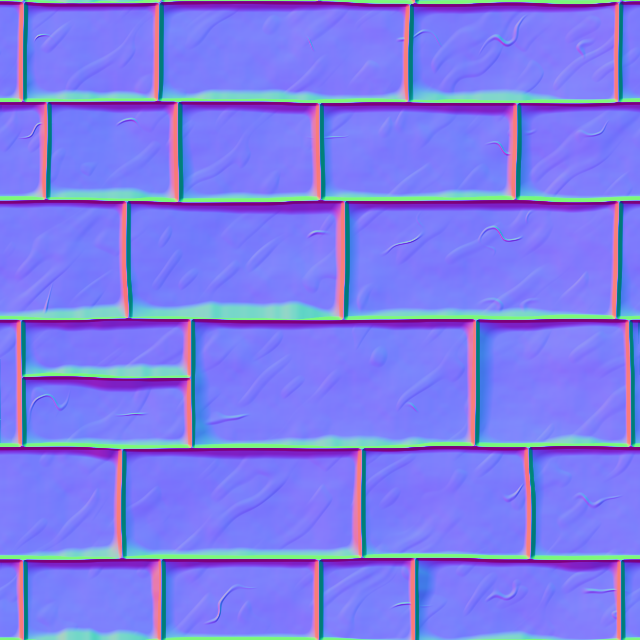
Give the GLSL for this texture map, as a Shadertoy shader.

```glsl
// Tangent-space normal map of a worn stone block wall: six courses of uneven blocks.
// A height field (steep joints, chipped chamfers, swells, cracks) is built per block,
// then differentiated and encoded as colour. Everything wraps at the canvas border.

const int ROWS = 6;
const int SLOTS = 5;                  // joints per course, last one repeated as padding
const int SPLIT_ROW = 3;              // course whose first block is cut in two
const float SPLIT_Y = 0.590;
const float ROW_EDGES[7] = float[7](0.004, 0.160, 0.314, 0.498, 0.699, 0.873, 1.004);
const float JOINTS[30] = float[30](
    0.035, 0.248, 0.639, 0.965, 0.965,
    0.073, 0.278, 0.500, 0.807, 0.807,
    0.199, 0.538, 0.965, 0.965, 0.965,
    0.034, 0.299, 0.744, 0.985, 0.985,
    0.190, 0.566, 0.828, 0.828, 0.828,
    0.035, 0.251, 0.497, 0.648, 0.968);

// Per side: left, right, top, bottom
const vec4 CHAMFER_SLOPE = vec4(0.55, 1.5, 1.1, 1.0);
const vec4 CHAMFER_WIDTH = vec4(0.011, 0.009, 0.011, 0.007);
const vec4 CHIP_WIDTH = vec4(0.018, 0.005, 0.008, 0.022);
const vec4 JOINT_WIDTH = vec4(0.0074, 0.0074, 0.0065, 0.0065);

const float JOINT_SLOPE = 4.0;
const float JOINT_DEPTH = 0.026;
const float CORNER_ROUND = 0.020;
const float RIM_ROUND = 0.0045;
const float WOBBLE = 0.005;
const float TILT = 0.05;
const float CRACK_CELLS = 7.0;
const float CRACK_CHANCE = 0.45;
const float CRACK_DEPTH = 0.0022;
const float SAMPLE_STEP = 0.0011;
const float FLAT_LEVEL = 0.49;
const float FLAT_BLUE = 0.99;
const float STEEP_BLUE = 0.30;

float hash(vec2 p) {
    return fract(sin(dot(p, vec2(127.1, 311.7))) * 43758.5453);
}

// Value noise that repeats every 'period' cells
float noise(vec2 p, float period) {
    vec2 i = floor(p), f = fract(p);
    f = f * f * f * (f * (f * 6.0 - 15.0) + 10.0);
    vec2 a = mod(i, period), b = mod(i + 1.0, period);
    return mix(mix(hash(a), hash(vec2(b.x, a.y)), f.x),
               mix(hash(vec2(a.x, b.y)), hash(b), f.x), f.y);
}

float smoothMin(float a, float b, float k) {
    float h = max(k - abs(a - b), 0.0) / k;
    return min(a, b) - 0.25 * k * h * h;
}

// Irregular chip profile running along one edge
float chip(float along, float edge) {
    float n = 0.8 * noise(vec2(along * 11.0, edge * 97.0), 11.0)
            + 0.2 * noise(vec2(along * 37.0, edge * 131.0), 37.0);
    return n * n * n;
}

// One tapered, bent groove in some cells of a grid
float crack(vec2 p) {
    vec2 bend = vec2(noise(p * 30.0, 30.0), noise(p * 30.0 + 9.0, 30.0)) - 0.5;
    vec2 q = p * CRACK_CELLS + 0.34 * bend;
    vec2 cell = mod(floor(q), CRACK_CELLS);
    float angle = mix(-1.0, 0.35, hash(cell + 3.7));
    vec2 dir = vec2(cos(angle), sin(angle));
    vec2 r = fract(q) - 0.5 - 0.16 * (vec2(hash(cell + 1.3), hash(cell + 8.1)) - 0.5);
    float reach = mix(0.12, 0.38, hash(cell + 5.9));
    float taper = smoothstep(reach, 0.0, abs(dot(r, dir)));
    float dist = abs(dot(r, vec2(-dir.y, dir.x)));
    float depth = step(hash(cell + 12.4), CRACK_CHANCE) * mix(0.4, 1.0, hash(cell + 6.6));
    return depth * taper * smoothstep(0.030, 0.0, dist);
}

// Block face: broad swells, fine grain, slanted scuffs and cracks
float face(vec2 p) {
    float swell = 0.0080 * noise(p * 5.0, 5.0) + 0.0042 * noise(p * 11.0 + 3.0, 11.0)
                + 0.0014 * noise(p * 27.0, 27.0) + 0.0003 * noise(p * 75.0, 75.0);
    vec2 slant = vec2(12.0 * (p.x - p.y), 36.0 * (p.x + p.y));
    slant += 1.2 * noise(p * 17.0, 17.0);
    float scuff = smoothstep(0.62, 1.0, noise(slant, 12.0));
    return swell - 0.0068 - 0.0009 * scuff - CRACK_DEPTH * crack(p);
}

float wallHeight(vec2 uv) {
    vec2 p = uv + WOBBLE * (vec2(noise(uv * 10.0, 10.0), noise(uv * 10.0 + 5.0, 10.0)) - 0.5);
    p = vec2(fract(p.x), fract(p.y - ROW_EDGES[0]) + ROW_EDGES[0]);

    // Find the block around this point
    int row = 0;
    for (int r = 1; r < ROWS; r++) if (p.y >= ROW_EDGES[r]) row = r;
    int first = row * SLOTS;
    float top = ROW_EDGES[row], bottom = ROW_EDGES[row + 1];
    float left = JOINTS[first + SLOTS - 1] - 1.0, right = JOINTS[first] + 1.0;
    for (int j = 0; j < SLOTS; j++) {
        float x = JOINTS[first + j];
        if (x <= p.x) left = max(left, x); else right = min(right, x);
    }
    if (row == SPLIT_ROW && left == JOINTS[first]) {
        if (p.y < SPLIT_Y) bottom = SPLIT_Y; else top = SPLIT_Y;
    }

    // Chipped chamfer above a steep joint wall on each side
    vec4 d = vec4(p.x - left, right - p.x, p.y - top, bottom - p.y);
    vec4 chips = vec4(chip(p.y, left), chip(p.y, right + 0.4),
                      chip(p.x, top), chip(p.x, bottom + 0.4));
    vec2 block = vec2(fract(right), top);
    float wear = mix(0.6, 1.6, hash(block));
    vec4 side = min(CHAMFER_SLOPE * (d - CHAMFER_WIDTH - wear * CHIP_WIDTH * chips),
                    JOINT_SLOPE * (d - JOINT_WIDTH));
    float edge = smoothMin(min(side.x, side.y), min(side.z, side.w), CORNER_ROUND);

    // Each block leans a little its own way
    vec2 lean = TILT * (vec2(hash(block + 2.3), hash(block + 7.9)) - 0.5);
    float surface = face(uv) + 0.5 * dot(lean, d.xz - d.yw);
    return max(smoothMin(edge, surface, RIM_ROUND), -JOINT_DEPTH);
}

void mainImage(out vec4 fragColor, in vec2 fragCoord) {
    vec2 uv = fragCoord / iResolution.xy;
    uv.y = 1.0 - uv.y;                // y runs downwards, so lower edges turn green
    vec2 e = vec2(SAMPLE_STEP, 0.0);
    vec2 slope = vec2(wallHeight(uv + e.xy) - wallHeight(uv - e.xy),
                      wallHeight(uv + e.yx) - wallHeight(uv - e.yx)) / (2.0 * SAMPLE_STEP);
    vec3 n = normalize(vec3(-slope, 1.0));
    fragColor = vec4(FLAT_LEVEL + 0.5 * n.xy, mix(STEEP_BLUE, FLAT_BLUE, n.z), 1.0);
}
```
